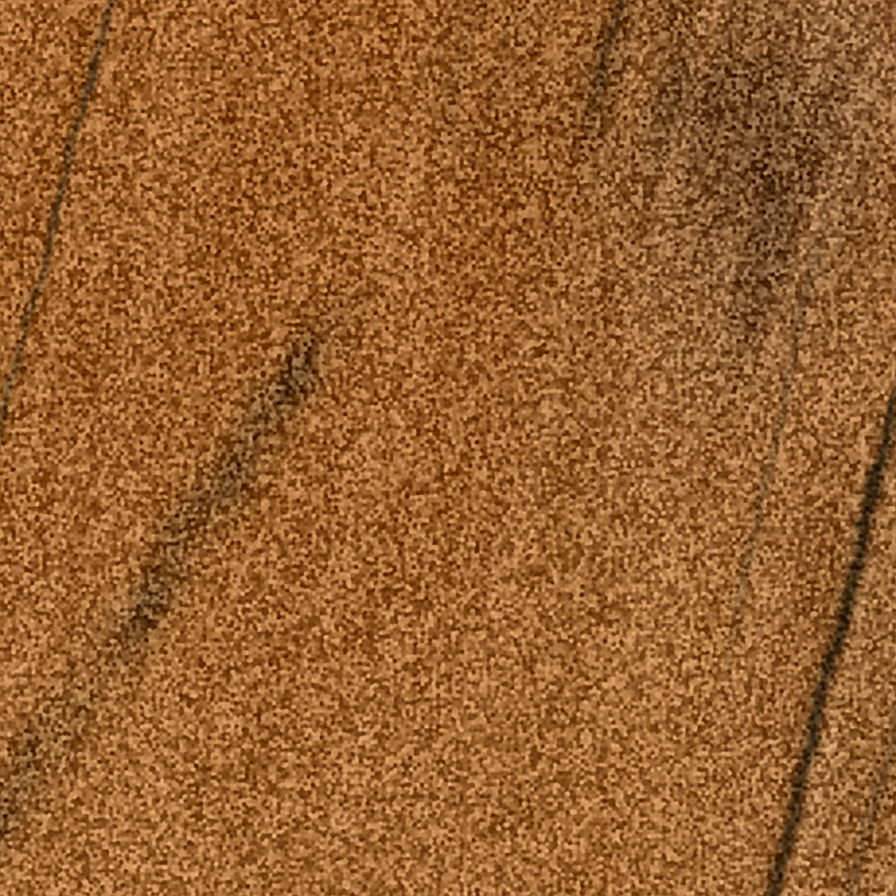
This texture is drawn by a Shadertoy shader. Its source:

```glsl
// Wind-packed ochre sand with fine grains, slanted streaks, dusky stains and dark grooves.

const vec3 SAND = vec3(0.635, 0.412, 0.205);
const vec3 SAND_RED = vec3(0.615, 0.380, 0.172);
const vec3 DUST = vec3(0.565, 0.390, 0.240);
const vec3 STAIN = vec3(0.350, 0.235, 0.115);
const vec3 GROOVE = vec3(0.190, 0.130, 0.045);
const vec3 GRAIN_CONTRAST = vec3(0.97, 0.94, 0.84);
const float GRAIN_COUNT = 230.0;   // grains across the canvas
const float GRAIN_SHARPNESS = 3.0;
const float GRAIN_SURROUND = 1.3;  // softness of the tone taken away around a grain
const float GRAIN_RELIEF = 0.6;    // share of the surround taken away
const float STREAK_SOFTNESS = 2.6;
const float LEAN = 0.25;           // sideways drift of the streaks per unit height
const float TRAIL_SPACING = 0.13;  // distance between the blots of the trail
const float TAU = 6.28318;

vec3 hash3(vec2 p) {
    vec3 q = fract(vec3(p.xyx) * vec3(0.1031, 0.1030, 0.0973));
    q += dot(q, q.yxz + 33.33);
    return fract((q.xxy + q.yzz) * q.zyx);
}

// Cellular noise: random tones of scattered points, blended by distance.
float cellTone(vec2 p, float sharpness) {
    vec2 cell = floor(p);
    float tone = 0.0, total = 0.0;
    for (int y = -1; y <= 1; y++) {
        for (int x = -1; x <= 1; x++) {
            vec2 id = cell + vec2(x, y);
            vec3 rnd = hash3(id + 17.0);
            vec2 d = id + 0.15 + 0.7 * rnd.xy - p;
            float w = exp(-sharpness * dot(d, d));
            tone += w * rnd.z;
            total += w;
        }
    }
    return tone / total;
}

// Grain tone against its surround, so that grains stand out in relief.
float grainRelief(vec2 p) {
    float fine = cellTone(p, GRAIN_SHARPNESS) - 0.5;
    float surround = cellTone(p, GRAIN_SURROUND) - 0.5;
    return fine - GRAIN_RELIEF * surround;
}

// Soft elliptical patch, leaning along the streaks.
float patchMask(vec2 uv, vec2 center, vec2 radius) {
    vec2 d = uv - center;
    d.x -= LEAN * d.y;
    d /= radius;
    return exp(-dot(d, d));
}

// Slanted line crossing the bottom edge at foot, with a ragged edge.
float grooveMask(vec2 uv, float foot, float slope, float width) {
    float wobble = 0.0015 * sin(uv.y * 23.0 + foot * 40.0) + 0.001 * sin(uv.y * 61.0);
    float ragged = 0.007 * (cellTone(uv * 110.0 + 7.0, STREAK_SOFTNESS) - 0.5);
    float d = (uv.x - foot - slope * uv.y + wobble + ragged) / width;
    return exp(-d * d);
}

void mainImage(out vec4 fragColor, in vec2 fragCoord) {
    vec2 uv = fragCoord / iResolution.xy;
    float across = uv.x - LEAN * uv.y;

    // Streaks and blotches that follow the lean
    float streak = cellTone(vec2(across * 48.0, uv.y * 6.0) + 40.0, STREAK_SOFTNESS);
    float blotch = cellTone(vec2(across * 30.0, uv.y * 14.0) + 90.0, STREAK_SOFTNESS);
    float broken = smoothstep(0.20, 0.75, 0.5 * (streak + blotch));

    // Base sand: redder towards the top, dusty in the upper right
    float redness = smoothstep(0.15, 0.9, uv.y + 0.12 * sin(uv.x * 5.0));
    vec3 color = mix(SAND, SAND_RED, redness);
    float dust = patchMask(uv, vec2(0.90, 0.87), vec2(0.22, 0.36));
    dust = max(dust, 0.45 * smoothstep(0.70, 0.95, uv.x));
    color = mix(color, DUST, 0.85 * dust);
    color -= (streak - 0.5) * mix(0.06, 0.14, max(redness * 0.4, dust));

    // Dark stains: a beaded diagonal trail and patches near the top
    float trailOffset = (uv.x - 0.66 * uv.y + 0.055) / 0.032;
    float trail = exp(-trailOffset * trailOffset) * (1.0 - smoothstep(0.60, 0.70, uv.y));
    float bead = 0.5 + 0.5 * cos((uv.y - 0.18) / TRAIL_SPACING * TAU);
    float stain = trail * (0.12 + 0.75 * broken * mix(0.45, 1.0, bead));
    stain += 0.85 * patchMask(uv, vec2(0.87, 0.75), vec2(0.06, 0.14)) * broken;
    stain += 0.65 * patchMask(uv, vec2(0.77, 0.92), vec2(0.11, 0.13)) * broken;
    stain += 0.45 * patchMask(uv, vec2(0.53, 0.93), vec2(0.05, 0.10)) * broken;
    color = mix(color, STAIN, min(stain, 0.75));

    // Grooves: two strong ones and fainter companions
    float groove = 0.62 * mix(0.75, 1.0, uv.y) * grooveMask(uv, -0.136, 0.26, 0.0055);
    groove = max(groove, 0.92 * grooveMask(uv, 0.862, 0.25, 0.0085));
    float faintSpan = smoothstep(0.20, 0.40, uv.y) * (1.0 - smoothstep(0.65, 0.85, uv.y));
    groove = max(groove, 0.34 * faintSpan * grooveMask(uv, 0.753, 0.22, 0.006));
    groove = max(groove, 0.28 * grooveMask(uv, 0.950, 0.26, 0.010));
    groove = max(groove, 0.45 * smoothstep(0.80, 0.94, uv.y) * grooveMask(uv, 0.470, 0.22, 0.008));
    groove = clamp(groove * (0.75 + 0.5 * blotch), 0.0, 0.95);
    color = mix(color, GROOVE, groove);
    color += 0.05 * grooveMask(uv, 0.882, 0.25, 0.008);

    // Fine grains, muted inside the grooves
    color += grainRelief(uv * GRAIN_COUNT) * GRAIN_CONTRAST * (1.0 - 0.6 * groove);

    fragColor = vec4(clamp(color, 0.0, 1.0), 1.0);
}
```
